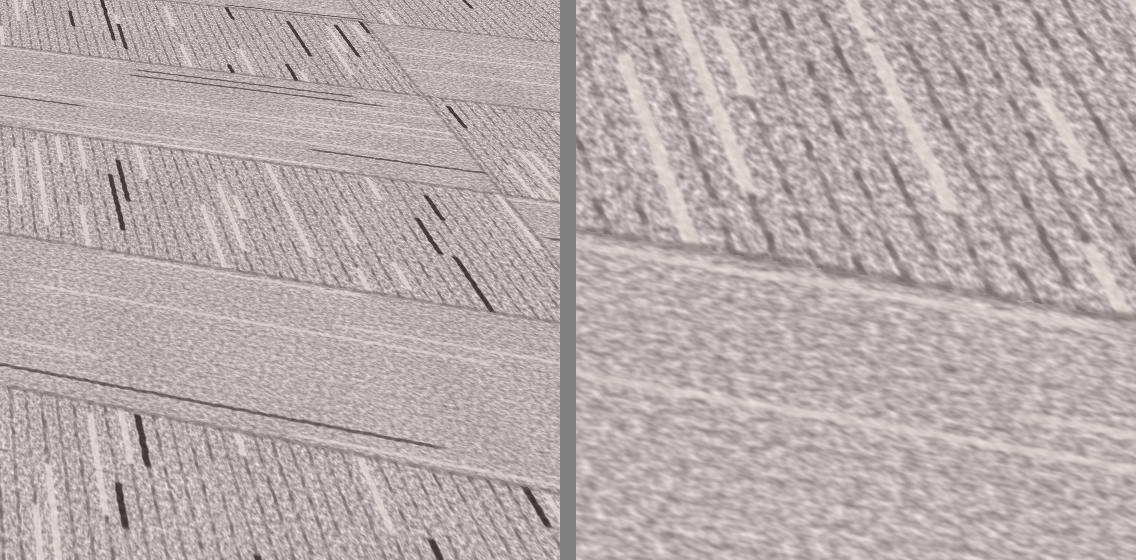
Left: the whole. Right: its middle third, enlarged.
Write a three.js fragment shader that draws this texture.

```glsl
// Grey plank carpet in perspective: ribbed and smooth planks alternate, with pale and dark yarn streaks.
varying vec2 vUv;

// Floor projection: y runs down, the horizon lies above the canvas
const float HORIZON = 0.9;
const vec2 RIB_VANISH = vec2(-0.1, -0.9);
const float COLUMN_SLOPE = 0.8;
const float ROW_START = 0.0807;
const float ROW_SLOPE = 0.12;
const vec2 FLOOR_SCALE = vec2(4.5, 7.85);

// Planks and yarn
const float PLANK_LENGTH = 4.0;
const float CORDS = 13.0;            // cords per plank width
const float GRAIN_RIBBED = 0.25;
const float GRAIN_SMOOTH = 0.20;
const float GROOVE_RIBBED = 0.85;
const float GROOVE_SMOOTH = 0.22;
const vec2 ODDS_RIBBED = vec2(0.16, 0.24);   // pale, then pale or dark
const vec2 ODDS_SMOOTH = vec2(0.36, 0.46);
const float SEAM_STRENGTH = 0.6;

const vec3 FIBRE = vec3(0.735, 0.693, 0.690);
const vec3 GROOVE = vec3(0.42, 0.38, 0.37);
const vec3 PALE_YARN = vec3(0.87, 0.835, 0.82);
const vec3 DARK_YARN = vec3(0.25, 0.215, 0.205);

vec2 hash2(vec2 p) {
  vec3 q = fract(p.xyx * vec3(0.1031, 0.1030, 0.0973));
  q += dot(q, q.yzx + 33.33);
  return fract((q.xx + q.yz) * q.zy);
}

float gradientAt(vec2 cell, vec2 offset) {
  float angle = 6.2832 * hash2(cell).x;
  return dot(vec2(cos(angle), sin(angle)), offset);
}

// Gradient noise, about -0.7 to 0.7
float noise(vec2 p) {
  vec2 i = floor(p);
  vec2 f = p - i;
  vec2 s = f * f * f * (f * (f * 6.0 - 15.0) + 10.0);
  vec2 e = vec2(1.0, 0.0);
  float low = mix(gradientAt(i, f), gradientAt(i + e, f - e), s.x);
  float high = mix(gradientAt(i + e.yx, f - e.yx), gradientAt(i + 1.0, f - 1.0), s.x);
  return mix(low, high, s.y);
}

// Canvas position to floor position, one unit per plank width
vec2 toFloor(vec2 p) {
  float depth = p.y + HORIZON;
  float across = (p.x - RIB_VANISH.x) / depth - COLUMN_SLOPE;
  float away = (p.y - ROW_START - ROW_SLOPE * p.x) / depth;
  return FLOOR_SCALE * vec2(across, away);
}

void main() {
  vec2 ground = toFloor(vec2(vUv.x, 1.0 - vUv.y));
  vec2 grid = ground / vec2(PLANK_LENGTH, 1.0);
  vec2 plank = floor(grid);
  vec2 local = grid - plank;
  bool ribbed = mod(plank.x + plank.y, 2.0) < 0.5;

  // Cord direction: across the ribbed planks, along the smooth ones
  float along = ribbed ? local.y : local.x;
  float across = CORDS * (ribbed ? local.x * PLANK_LENGTH : local.y);
  float travel = ribbed ? ground.y : ground.x;
  float cord = floor(across);
  float wobble = 0.09 * noise(vec2(travel * 28.0, cord * 3.7 + 0.5));
  float toCentre = abs(across - cord - 0.5 + wobble);

  // Speckled fibre
  vec2 weave = ground * (ribbed ? vec2(52.0, 44.0) : vec2(36.0, 60.0));
  float grain = noise(weave) + 0.7 * noise(weave * 1.9 + 17.3);
  vec3 color = FIBRE + (ribbed ? GRAIN_RIBBED : GRAIN_SMOOTH) * grain;
  color += 0.03 * noise(ground * 2.5);

  // Broken grooves between cords
  float stitch = 0.55 + 1.1 * noise(vec2(travel * 24.0, cord * 5.3 + plank.y * 9.1));
  float groove = (1.0 - smoothstep(0.03, 0.16, toCentre)) * clamp(stitch, 0.0, 1.0);
  color = mix(color, GROOVE, groove * (ribbed ? GROOVE_RIBBED : GROOVE_SMOOTH));

  // Pale and dark yarn streaks, two chances per cord
  vec2 odds = ribbed ? ODDS_RIBBED : ODDS_SMOOTH;
  float halfWidth = ribbed ? 0.20 : 0.11;
  float profile = 1.0 - smoothstep(halfWidth - 0.07, halfWidth + 0.07, toCentre);
  for (int slot = 0; slot < 2; slot++) {
    vec2 seed = vec2(cord + 71.0 * plank.x, 13.0 * plank.y + 7.0 * float(slot)) + 211.0;
    vec2 pick = hash2(seed);
    vec2 span = hash2(seed + 39.7);
    float start = span.x * 1.1 - 0.2;
    float finish = start + (ribbed ? mix(0.18, 0.6, span.y) : mix(0.2, 0.75, span.y));
    float streak = smoothstep(start - 0.01, start + 0.01, along)
                 * (1.0 - smoothstep(finish - 0.01, finish + 0.01, along)) * profile;
    float isPale = step(pick.x, odds.x);
    float isYarn = step(pick.x, odds.y);
    float cover = ribbed ? 0.95 : mix(0.65, 0.8, isPale);
    vec3 yarn = mix(DARK_YARN, PALE_YARN, isPale) + 0.06 * grain;
    color = mix(color, yarn, streak * isYarn * cover);
  }

  // Uneven seams around each plank
  vec2 toEdge = (0.5 - abs(local - 0.5)) * vec2(PLANK_LENGTH, 1.0);
  float seam = 1.0 - smoothstep(0.004, 0.02, min(toEdge.x, toEdge.y));
  float fray = clamp(0.75 + noise(ground * 18.0), 0.0, 1.0);
  color = mix(color, GROOVE, seam * fray * SEAM_STRENGTH);

  gl_FragColor = vec4(clamp(color, 0.0, 1.0), 1.0);
}
```
